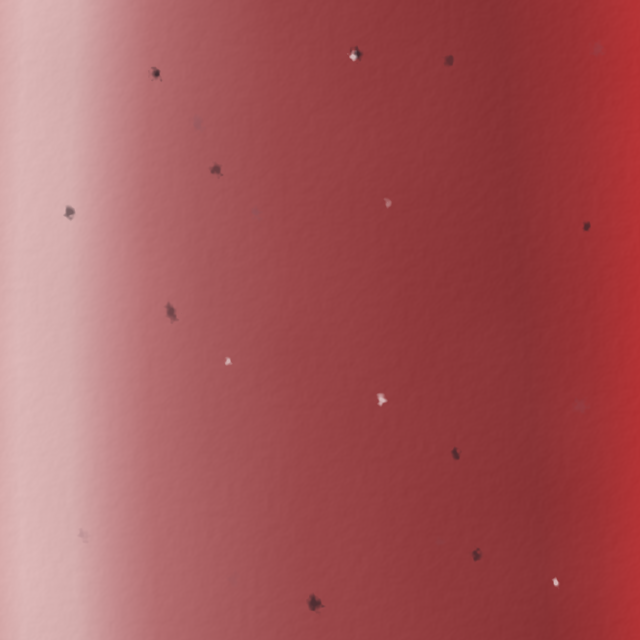
Reproduce this texture procedurally as a Shadertoy shader.

```glsl
// Glossy red enamel surface with a pale sheen on the left, fine grain and scattered specks.

const int STOP_COUNT = 11;
// Each stop: rgb colour, then its horizontal position.
const vec4 STOPS[STOP_COUNT] = vec4[STOP_COUNT](
    vec4(0.84, 0.66, 0.66, 0.00),
    vec4(0.86, 0.71, 0.71, 0.04),
    vec4(0.83, 0.67, 0.67, 0.12),
    vec4(0.77, 0.54, 0.55, 0.18),
    vec4(0.71, 0.43, 0.44, 0.24),
    vec4(0.66, 0.36, 0.37, 0.32),
    vec4(0.61, 0.28, 0.29, 0.46),
    vec4(0.57, 0.23, 0.24, 0.64),
    vec4(0.54, 0.20, 0.21, 0.82),
    vec4(0.61, 0.20, 0.21, 0.92),
    vec4(0.71, 0.20, 0.21, 1.00));

float hash(vec2 p) {
    vec3 q = fract(p.xyx * vec3(0.1031, 0.1030, 0.0973));
    q += dot(q, q.yzx + 33.33);
    return fract((q.x + q.y) * q.z);
}

float noise(vec2 p) {
    vec2 cell = floor(p), f = fract(p);
    f = f * f * (3.0 - 2.0 * f);
    float low = mix(hash(cell), hash(cell + vec2(1, 0)), f.x);
    float high = mix(hash(cell + vec2(0, 1)), hash(cell + vec2(1, 1)), f.x);
    return mix(low, high, f.y);
}

// Blends the stops from left to right.
vec3 sheen(float x) {
    vec3 colour = STOPS[0].rgb;
    for (int i = 1; i < STOP_COUNT; i++) {
        float start = STOPS[i - 1].w;
        float t = clamp((x - start) / (STOPS[i].w - start), 0.0, 1.0);
        colour = mix(colour, STOPS[i].rgb, t);
    }
    return colour;
}

// Slopes the bands: the dark ridge leans, the pale edge bows inward.
float bandPosition(vec2 uv) {
    float lean = smoothstep(0.15, 0.5, uv.x) * mix(1.0, 0.2, smoothstep(0.8, 1.0, uv.x));
    float bow = 0.012 * sin(3.14159 * uv.y) * smoothstep(0.5, 0.1, uv.x);
    return uv.x + bow + 0.08 * lean * (uv.y - 0.5);
}

// Side-lit height noise.
float relief(vec2 uv, float scale) {
    vec2 p = uv * scale;
    return noise(p) - noise(p + vec2(0.5, -0.4));
}

// One ragged speck per chosen cell of a jittered grid; returns coverage.
float specks(vec2 uv, float cells, float density, float radius, float seed) {
    vec2 cell = floor(uv * cells);
    vec2 key = cell + seed;
    vec2 jitter = vec2(hash(key + 11.3), hash(key + 27.7));
    vec2 d = uv - (cell + mix(vec2(0.2), vec2(0.8), jitter)) / cells;
    d = vec2(d.x + 0.35 * d.y, d.y - 0.35 * d.x);
    float size = radius * mix(0.65, 1.25, hash(key + 41.9));
    float ragged = 0.8 * (noise(uv * 190.0 + seed) - 0.5);
    float shape = 1.0 - smoothstep(0.15, 1.1, length(d * vec2(1.15, 0.9)) / size + ragged);
    float strength = mix(0.4, 0.95, hash(key + 63.1));
    return shape * strength * step(hash(key + 5.1), density);
}

void mainImage(out vec4 fragColor, in vec2 fragCoord) {
    vec2 uv = fragCoord / iResolution.xy;
    vec3 colour = sheen(bandPosition(uv));

    // Grain and faint mottling
    colour += 0.012 * relief(uv, 95.0) + 0.010 * relief(uv, 210.0);
    colour += 0.012 * (noise(uv * 9.0) - 0.5);

    // Faint smudges, dark pits and pale chips
    colour = mix(colour, vec3(0.50, 0.34, 0.39), 0.3 * specks(uv, 4.0, 0.35, 0.014, 71.0));
    colour = mix(colour, vec3(0.20, 0.14, 0.16), specks(uv, 5.0, 0.5, 0.012, 19.0));
    colour = mix(colour, vec3(0.86, 0.76, 0.76), specks(uv, 4.0, 0.35, 0.009, 43.0));

    fragColor = vec4(clamp(colour, 0.0, 1.0), 1.0);
}
```
